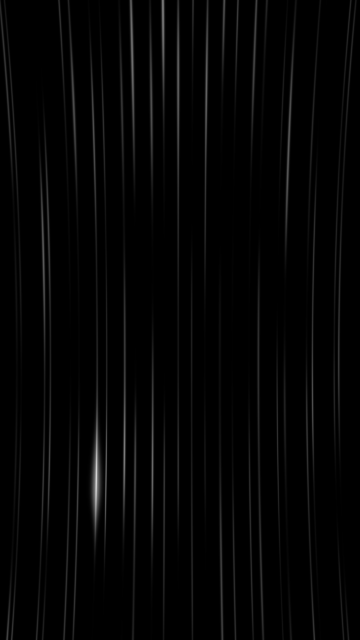
This background is drawn by a WebGL 2 fragment shader. Its source:

```glsl
#version 300 es
precision highp float;
uniform vec2 u_resolution;
out vec4 fragColor;

float hash(float n) {
    return fract(sin(n * 12.9898) * 43758.547);
}

float bell(float offset, float spread) {
    float t = offset / spread;
    return exp(-t * t);
}

// Threads come in mirrored pairs that tighten away from the centre.
float threadPosition(float index) {
    float rank = abs(index);
    if (rank < 0.5) return 0.0;
    float pair = floor((rank - 1.0) / 2.0);
    float side = mod(rank, 2.0) > 0.5 ? -0.5 : 0.5;
    float gap = 0.035 - 0.0045 * pair;
    float jitter = 0.005 * (hash(index + 71.0) - 0.5);
    return sign(index) * (0.0556 + 0.077 * pair + side * gap) + jitter;
}

void main() {
    vec2 uv = gl_FragCoord.xy / u_resolution;

    // Pinch the threads towards the middle of the canvas.
    float lift = uv.y - 0.43;
    float pinch = 1.0 + 0.33 * lift * lift;
    float light = 0.0;

    for (int i = -12; i <= 12; i++) {
        float index = float(i);
        float place = threadPosition(index);
        float across = uv.x - 0.495 - place * pinch;
        float a = hash(index + 20.0);
        float b = hash(index + 47.0);
        float c = hash(index + 93.0);

        // Faint sheen wandering along the thread.
        float wave = sin(uv.y * 6.0 + a * 6.28) + 0.6 * sin(uv.y * 13.0 + b * 6.28);
        float sheen = (0.13 + 0.12 * c) * smoothstep(-0.8, 1.5, wave);

        // Reflections near the top, the lower middle and the bottom corners.
        float topPeak = 1.0 - 2.0 * place * place - 0.15 * a;
        float top = (0.12 + 0.5 * b * b) * bell(uv.y - topPeak, 0.13);
        top *= 0.25 + 0.75 * bell(place + 0.05, 0.22);
        float lowPeak = 0.26 + 0.3 * max(place, 0.0) + 0.04 * (c - 0.5);
        float low = (0.1 + 0.35 * a) * bell(uv.y - lowPeak, 0.09);
        low *= 0.2 + 0.8 * max(bell(place + 0.2, 0.12), 0.6 * bell(place - 0.37, 0.12));
        float corner = 0.2 * b * smoothstep(0.2, 0.4, abs(place)) * bell(uv.y, 0.09);

        float width = max(0.0021 + 0.0012 * c + 0.004 * top * b, 0.6 / u_resolution.x);
        light += (sheen + top + low + corner) * bell(across, width);

        // One thread swells into a soft flare.
        if (i == -6) {
            float rise = uv.y - 0.24;
            float flare = bell(rise, rise > 0.0 ? 0.085 : 0.06);
            light += 0.5 * flare * bell(across, 0.004 + 0.008 * flare);
        }
    }
    fragColor = vec4(vec3(min(light, 0.85)), 1.0);
}
```
